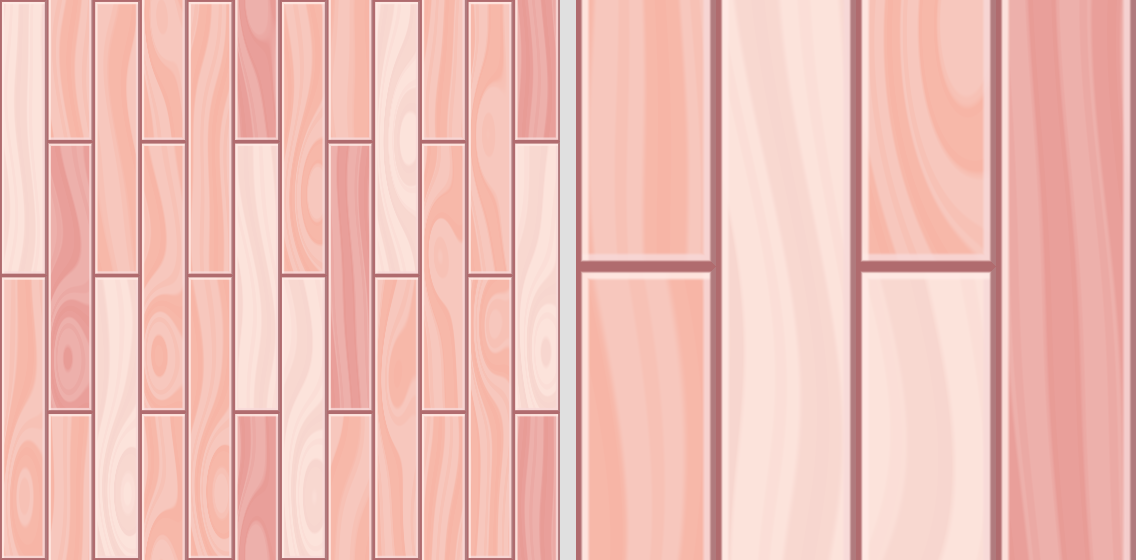
Left: the whole. Right: its middle third, enlarged.
A three.js fragment shader for this texture:

```glsl
// Pink wooden planks standing upright in twelve staggered columns, two planks to a column.
// Each plank takes one of three tones, two-tone grain from a warped sine with oval knots,
// pale bevels along its edges and a thin dark seam around it.
varying vec2 vUv;

float hash(vec2 p) {
  return fract(sin(dot(p, vec2(12.9898, 78.233))) * 43758.5453);
}

// Grain amount from 0 to 1; p runs from 0 to 1 across and along the plank.
float woodGrain(vec2 p, vec2 id) {
  float h1 = hash(id + 1.3);
  float h2 = hash(id + 4.7);
  float h3 = hash(id + 8.1);
  float h4 = hash(id + 11.9);

  // Slow sway and lean of the fibres
  float sway = 0.22 * sin(p.y * (4.0 + 3.0 * h1) + 6.2832 * h2)
             + 0.08 * sin(p.y * 10.0 + p.x * 2.5 + 6.2832 * h3);
  float phase = p.x * (1.1 + 1.2 * h4) + sway + (h3 - 0.5) * p.y + h1;

  // A raised bump in the phase closes the bands into long ovals
  vec2 fromKnot = p - vec2(0.3 + 0.4 * h2, 0.15 + 0.7 * h4);
  vec2 oval = fromKnot * vec2(2.2, 4.2);
  phase += 1.6 * step(0.5, h1) * exp(-dot(oval, oval));

  float band = smoothstep(-0.05, 0.4, sin(6.2832 * phase));
  float streak = smoothstep(0.45, 0.85, sin(14.5 * phase + 6.2832 * h4));
  return clamp(band * 0.85 + streak * 0.35, 0.0, 1.0);
}

void main() {
  // Column and plank layout
  float pitch = 1.0 / 12.0;
  float column = min(floor(vUv.x / pitch), 11.0);
  float across = vUv.x - column * pitch;
  bool odd = mod(column, 2.0) > 0.5;
  float start = odd ? 0.264 : 0.0;
  float split = odd ? 0.483 : 0.508;
  float y = fract(vUv.y - start);
  bool first = y < split;
  float along = first ? y : y - split;
  float plankHeight = first ? split : 1.0 - split;
  vec2 id = vec2(column, first ? 0.0 : 1.0);

  // Tone of the plank: pale and dark ones follow a mirrored rhythm
  float sixth = mod(column, 6.0);
  bool pale = odd ? (first && sixth > 4.5)
                  : abs(abs(column - 4.0) - (first ? 2.0 : 4.0)) < 0.5;
  bool dark = odd && (first ? sixth < 1.5 : sixth > 4.5);
  vec3 base = vec3(0.97, 0.78, 0.74);
  vec3 grain = vec3(0.97, 0.71, 0.65);
  if (pale) {
    base = vec3(0.99, 0.89, 0.86);
    grain = vec3(0.97, 0.84, 0.81);
  } else if (dark) {
    base = vec3(0.93, 0.69, 0.67);
    grain = vec3(0.91, 0.61, 0.59);
  }
  vec3 color = mix(base, grain, woodGrain(vec2(across / pitch, along / plankHeight), id));

  // Distances to the plank edges
  float left = across;
  float right = pitch - across;
  float bottom = along;
  float top = plankHeight - along;
  float edge = min(min(left, right), min(bottom, top));

  // Bevels: bright on the left and top, cooler on the right and bottom
  float lit = 1.0 - smoothstep(0.0062, 0.0088, min(left, top));
  float shaded = 1.0 - smoothstep(0.0062, 0.0088, min(right, bottom));
  color = mix(color, vec3(0.97, 0.85, 0.85), shaded * 0.8);
  color = mix(color, vec3(1.0, 0.92, 0.9), lit * 0.85);

  // Seam, slightly softer on the right side of each plank
  float onRight = step(right, min(left, min(bottom, top)));
  vec3 seamColor = mix(vec3(0.69, 0.42, 0.43), vec3(0.69, 0.48, 0.49), onRight);
  color = mix(color, seamColor, 1.0 - smoothstep(0.0024, 0.0044, edge));

  gl_FragColor = vec4(color, 1.0);
}
```
